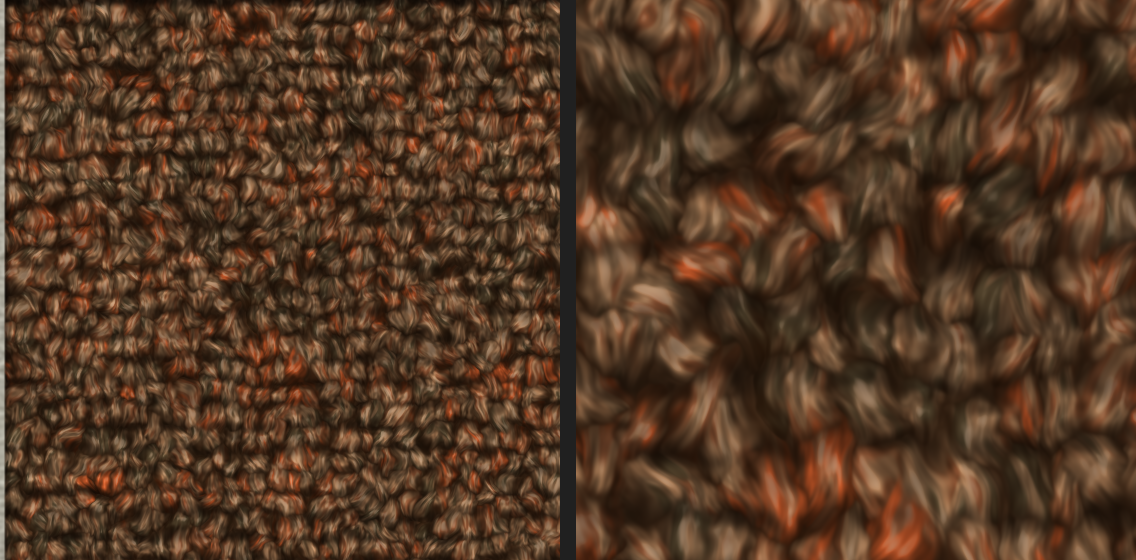
Left, the full canvas; right, a detail of the centre.
Give the GLSL for this texture, as a Shadertoy shader.

```glsl
vec2 hash2(vec2 p) {
    p = vec2(dot(p, vec2(127.1, 311.7)), dot(p, vec2(269.5, 183.3)));
    return fract(sin(p) * 43758.5);
}

float cornerSlope(vec2 cell, vec2 offset) {
    return dot(hash2(cell) * 2.0 - 1.0, offset);
}

float gradientNoise(vec2 p) {
    vec2 i = floor(p), f = fract(p);
    vec2 u = f * f * f * (f * (f * 6.0 - 15.0) + 10.0);
    vec2 e = vec2(0.0, 1.0);
    return mix(mix(cornerSlope(i, f), cornerSlope(i + e.yx, f - e.yx), u.x),
               mix(cornerSlope(i + e.xy, f - e.xy), cornerSlope(i + e.yy, f - e.yy), u.x), u.y);
}

// Dyed wool, from dark moss through brown and tan to rust
vec3 yarnColor(float t) {
    vec3 moss = vec3(0.25, 0.20, 0.13);
    vec3 olive = vec3(0.39, 0.29, 0.20);
    vec3 camel = vec3(0.48, 0.345, 0.235);
    vec3 umber = vec3(0.43, 0.255, 0.155);
    vec3 rust = vec3(0.54, 0.24, 0.11);
    vec3 c = mix(moss, olive, smoothstep(0.0, 0.24, t));
    c = mix(c, camel, smoothstep(0.28, 0.48, t));
    c = mix(c, umber, smoothstep(0.5, 0.7, t));
    return mix(c, rust, smoothstep(0.76, 1.0, t));
}

// One leaning loop of yarn: rgb is its colour, a is its height
vec4 tuft(vec2 d, vec2 cell, vec2 uv) {
    vec2 rnd = hash2(cell + 17.3);
    vec2 rnd2 = hash2(cell + 71.9);
    float lean = (rnd.x - 0.5) * 1.3 + gradientNoise(uv * 4.0 + 9.0) * 0.9;
    float c = cos(lean), s = sin(lean);
    vec2 q = vec2(c * d.x - s * d.y, s * d.x + c * d.y);
    q.x += 0.5 * q.y * q.y * (rnd2.y - 0.5);

    // Frayed outline of uneven size
    vec2 fray = vec2(gradientNoise(d * 2.6 + rnd * 40.0), gradientNoise(d * 2.6 + rnd2 * 40.0));
    float r = length((q + 0.3 * fray) / (vec2(0.52, 0.76) * (0.8 + 0.4 * rnd2.y)));

    // Twisted strands vary in light and in dye
    vec2 strand = q * vec2(4.6, 1.6) + rnd * 60.0;
    float fibre = gradientNoise(strand);
    float fine = gradientNoise(strand * vec2(1.9, 2.0) + 31.0);
    float dye = gradientNoise(strand * 0.8 + 80.0);

    float region = gradientNoise(uv * vec2(5.0, 11.0)) + 0.5 * gradientNoise(uv * 19.0 + 5.0);
    float shade = 0.12 + 0.7 * rnd2.x + region * 0.5 + dye * 0.75;
    vec3 wool = yarnColor(clamp(shade, 0.0, 1.0));

    float light = 1.12 - smoothstep(0.25, 1.2, r) * 0.9;
    light *= 1.0 + 0.95 * fibre + 0.4 * fine + 0.2 * q.y + 0.35 * (rnd.y - 0.5);
    vec3 color = mix(vec3(0.10, 0.05, 0.015), wool, clamp(light, 0.0, 1.3));
    color = mix(color, vec3(0.68, 0.57, 0.47), 0.55 * smoothstep(1.1, 1.65, light));
    return vec4(color, 1.0 - r * r + 0.6 * rnd.y);
}

void mainImage(out vec4 fragColor, in vec2 fragCoord) {
    vec2 uv = fragCoord / iResolution.xy;
    vec2 count = vec2(36.0, 25.0);

    // Wavering rows, with smaller kinks between tufts
    vec2 g = uv * count;
    g += 0.5 * vec2(gradientNoise(uv * 9.0), gradientNoise(uv * 8.0 + 40.0));
    g += 0.35 * vec2(gradientNoise(uv * 31.0 + 7.0), gradientNoise(uv * 27.0 + 90.0));

    // Blend neighbouring tufts, the tallest one dominating
    vec4 sum = vec4(0.0);
    for (int j = -1; j <= 1; j++) {
        float row = floor(g.y) + float(j);
        float shift = hash2(vec2(row, 3.0)).x;
        for (int i = -1; i <= 1; i++) {
            vec2 cell = vec2(floor(g.x - shift) + float(i), row);
            vec2 center = cell + vec2(shift, 0.0) + 0.5 + 0.65 * (hash2(cell) - 0.5);
            vec4 t = tuft((g - center) * 30.0 / count, cell, uv);
            sum += vec4(t.rgb, 1.0) * exp(7.0 * t.a);
        }
    }
    vec3 color = sum.rgb / sum.a;

    // Dark hollows between rows, tangled gaps and broad unevenness
    color *= 0.8 + 0.2 * smoothstep(0.0, 0.3, abs(fract(g.y + 0.5) - 0.5));
    color *= 1.04 + 0.5 * gradientNoise(uv * vec2(46.0, 38.0) + 20.0);
    color *= 1.0 + 0.25 * gradientNoise(uv * vec2(7.0, 9.0) + 60.0);

    // Shaded border and the pale backing along the left edge
    color *= 0.5 + 0.5 * smoothstep(0.008, 0.022, uv.x);
    color *= 0.55 + 0.45 * smoothstep(0.0, 0.02, 1.0 - uv.y);
    vec3 backing = vec3(0.68, 0.67, 0.62) + 0.2 * gradientNoise(uv * vec2(50.0, 90.0));
    color = mix(backing, color, smoothstep(0.006, 0.011, uv.x));

    fragColor = vec4(color, 1.0);
}
```
